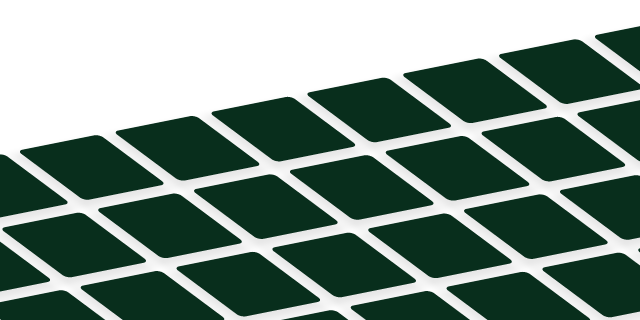
A WebGL 1 fragment shader for this background:

```glsl
precision highp float;

uniform vec2 u_resolution;

#define FIRST_TILE vec2(0.2865, 0.5234)
#define STEP_ALONG vec2(0.2995, -0.0599)
#define STEP_DOWN vec2(0.2448, 0.1823)
#define TILE_HALF 0.428
#define CORNER_RADIUS 0.055
#define SHADOW_SHIFT vec2(0.0, 0.019)
#define SHADOW_STRENGTH 0.095
#define TILE_COLOR vec3(0.031, 0.180, 0.110)
#define PAPER_COLOR vec3(1.0)
#define SAMPLES 4

// Canvas position in units of its height, with y pointing down
vec2 canvasPoint(vec2 pixel) {
    return vec2(pixel.x, u_resolution.y - pixel.y) / u_resolution.y
        * vec2(2.0 * u_resolution.y / u_resolution.x, 1.0);
}

// Skewed lattice coordinates: one tile per unit, centred on integers
vec2 toLattice(vec2 p) {
    vec2 a = STEP_ALONG;
    vec2 b = STEP_DOWN;
    vec2 q = p - FIRST_TILE;
    return vec2(q.x * b.y - q.y * b.x, a.x * q.y - a.y * q.x)
        / (a.x * b.y - a.y * b.x);
}

float roundedSquare(vec2 p) {
    vec2 d = abs(p) - TILE_HALF + CORNER_RADIUS;
    return length(max(d, 0.0)) + min(max(d.x, d.y), 0.0) - CORNER_RADIUS;
}

// Nearest tile; rows start at zero so the upper area stays empty
float tileDistance(vec2 lattice) {
    vec2 cell = floor(lattice + 0.5);
    cell.y = max(cell.y, 0.0);
    return roundedSquare(lattice - cell);
}

// Antialiased tile coverage by averaging points inside the pixel
float tileCoverage(vec2 pixel) {
    float total = 0.0;
    for (int y = 0; y < SAMPLES; y++) {
        for (int x = 0; x < SAMPLES; x++) {
            vec2 jitter = (vec2(float(x), float(y)) + 0.5) / float(SAMPLES) - 0.5;
            total += step(tileDistance(toLattice(canvasPoint(pixel + jitter))), 0.0);
        }
    }
    return total / float(SAMPLES * SAMPLES);
}

// Soft shadows accumulated from the surrounding tiles
float tileShadow(vec2 lattice) {
    vec2 home = floor(lattice + 0.5);
    float shade = 0.0;
    for (int y = -1; y <= 1; y++) {
        for (int x = -1; x <= 1; x++) {
            vec2 cell = home + vec2(float(x), float(y));
            float d = roundedSquare(lattice - cell);
            shade += step(-0.5, cell.y) * (1.0 - smoothstep(-0.08, 0.14, d));
        }
    }
    return SHADOW_STRENGTH * shade;
}

void main() {
    vec2 p = canvasPoint(gl_FragCoord.xy);
    vec3 paper = PAPER_COLOR * (1.0 - tileShadow(toLattice(p - SHADOW_SHIFT)));
    vec3 color = mix(paper, TILE_COLOR, tileCoverage(gl_FragCoord.xy));
    gl_FragColor = vec4(color, 1.0);
}
```
